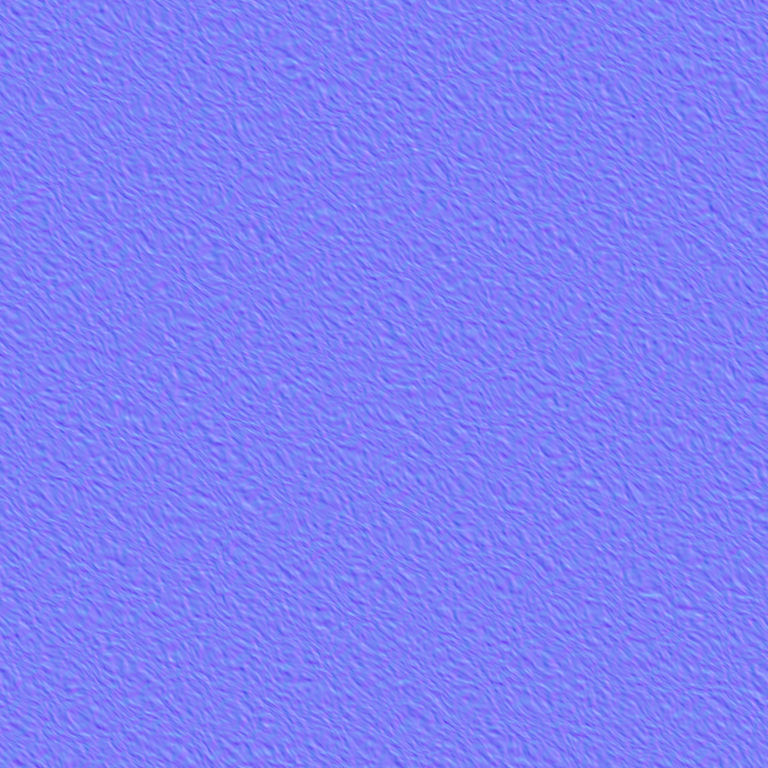
Reproduce this texture map procedurally as a Shadertoy shader.

```glsl
// Tiling tangent-space normal map of a finely wrinkled skin with a diagonal grain.

#define FLAT_COLOR vec3(0.497, 0.498, 0.970) // colour of a level surface
#define RELIEF 0.00053                       // overall steepness
#define COARSE 0.60                          // height of the wide undulation
#define MEDIUM 1.00                          // height of the main wrinkles
#define FINE 0.38                            // height of the small creases
#define BEND 0.003                           // waviness of the grain
#define CRISPNESS 3.0                        // extra steepness of the sharpest creases
#define BLUE_TILT vec2(0.30, 0.04)           // how slope tints the blue channel

// Lattices: whole-number matrices from canvas to noise cells.
// Cells are stretched along the grain, which falls to the right.
const mat2 BEND_GRID   = mat2(17.0, 6.0, -5.0, 19.0);
const mat2 COARSE_GRID = mat2(36.0, 46.0, -28.0, 58.0);
const mat2 MEDIUM_GRID = mat2(58.0, 92.0, -51.0, 105.0);
const mat2 FINE_GRID   = mat2(102.0, 150.0, -88.0, 180.0);

// Integer hash of a cell to a unit gradient.
vec2 cellGradient(ivec2 cell, uint seed) {
    uvec2 k = uvec2(cell);
    uint h = k.x * 1597u ^ k.y * 51749u ^ seed * 7919u;
    h = (h ^ (h >> 16)) * 73244475u;
    h = (h ^ (h >> 15)) * 73244475u;
    h ^= h >> 16;
    float angle = 6.28319 * float(h & 65535u) / 65536.0;
    return vec2(cos(angle), sin(angle));
}

// Folds a cell back into the unit canvas, so that the noise wraps.
ivec2 wrapCell(vec2 cell, mat2 grid, mat2 toCanvas) {
    float nudge = 0.5 / determinant(grid);
    vec2 home = fract(toCanvas * cell + nudge) - nudge;
    return ivec2(round(grid * home));
}

// Slope, in canvas units, of gradient noise on a skewed wrapping lattice.
vec2 noiseSlope(vec2 uv, mat2 grid, uint seed) {
    mat2 toCanvas = inverse(grid);
    vec2 p = grid * uv;
    vec2 cell = floor(p);
    vec2 f = p - cell;
    vec2 fade = f * f * f * (f * (f * 6.0 - 15.0) + 10.0);
    vec2 fadeSlope = 30.0 * f * f * (f - 1.0) * (f - 1.0);
    vec2 slope = vec2(0.0);
    for (int i = 0; i < 4; i++) {
        vec2 corner = vec2(i & 1, i >> 1);
        vec2 g = cellGradient(wrapCell(cell + corner, grid, toCanvas), seed);
        vec2 weight = mix(1.0 - fade, fade, corner);
        vec2 weightSlope = (2.0 * corner - 1.0) * fadeSlope;
        slope += g * weight.x * weight.y
               + dot(g, f - corner) * weightSlope * weight.yx;
    }
    return slope * grid;
}

void mainImage(out vec4 fragColor, in vec2 fragCoord) {
    vec2 uv = fragCoord / iResolution.xy;

    // Bend the grain gently; the offset itself wraps.
    uv += BEND * noiseSlope(uv, BEND_GRID, 1u) / 19.0;

    // Add up the slopes of three sizes of wrinkle.
    vec2 slope = COARSE * noiseSlope(uv, COARSE_GRID, 2u)
               + MEDIUM * noiseSlope(uv, MEDIUM_GRID, 3u)
               + FINE * noiseSlope(uv, FINE_GRID, 4u);
    vec2 tilt = RELIEF * slope;

    // Let the steepest creases stand out from the calmer ground.
    tilt *= 0.8 + CRISPNESS * length(tilt);

    // Encode the slope as a normal-map colour.
    vec3 color = FLAT_COLOR + vec3(tilt, dot(tilt, BLUE_TILT));
    fragColor = vec4(clamp(color, 0.0, 1.0), 1.0);
}
```
